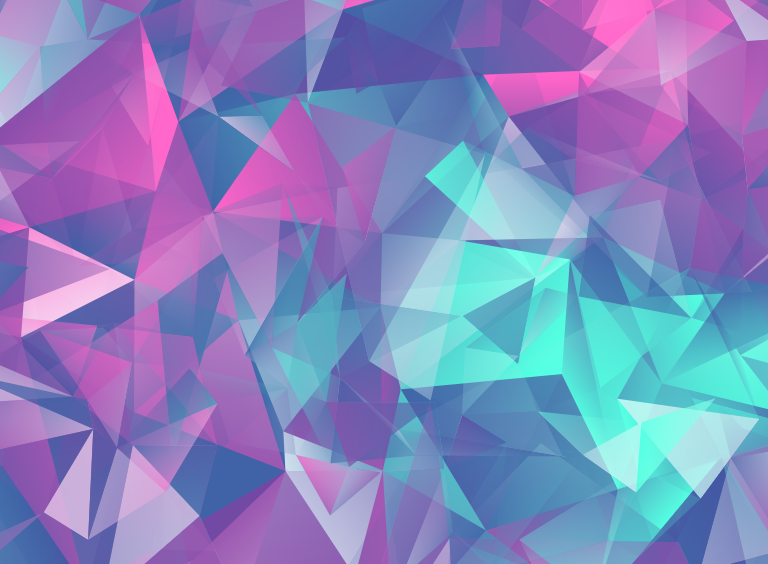
Write a WebGL 1 fragment shader that draws this background.

```glsl
precision highp float;
uniform vec2 u_resolution;

vec3 hash(vec3 p) {
  p = fract(p * vec3(0.1031, 0.1030, 0.0973));
  p += dot(p, p.yxz + 33.33);
  return fract((p.xxy + p.yxx) * p.zyx);
}

float cross2(vec2 a, vec2 b) { return a.x * b.y - a.y * b.x; }

float slope(vec2 cell, vec2 f, vec2 corner) {
  return dot(hash(vec3(cell + corner, 7.0)).xy * 2.0 - 1.0, f - corner);
}

float gradientNoise(vec2 p) {
  vec2 i = floor(p), f = fract(p);
  vec2 u = f * f * f * (f * (f * 6.0 - 15.0) + 10.0);
  return mix(mix(slope(i, f, vec2(0, 0)), slope(i, f, vec2(1, 0)), u.x),
             mix(slope(i, f, vec2(0, 1)), slope(i, f, vec2(1, 1)), u.x), u.y);
}

float blob(vec2 p, vec2 center, float radius) {
  vec2 d = (p - center) / radius;
  return exp(-dot(d, d));
}

// Broad colour zones: negative is aqua, positive is pink
float warmth(vec2 p) {
  float w = 0.07 + 0.5 * gradientNoise(p * 3.5);
  w += 0.75 * blob(p, vec2(1.1, 0.92), 0.3) + 0.6 * blob(p, vec2(0.19, 0.68), 0.2);
  w += 0.3 * blob(p, vec2(0.12, 0.36), 0.2) + 0.5 * blob(p, vec2(1.34, 0.06), 0.15);
  w -= 1.05 * blob(p, vec2(1.1, 0.28), 0.23) + 0.65 * blob(p, vec2(0.9, 0.5), 0.16);
  w -= 0.25 * blob(p, vec2(0.65, 0.22), 0.25) + 0.4 * blob(p, vec2(0.8, 0.73), 0.14);
  return w - 0.45 * blob(p, vec2(0.03, 0.9), 0.16);
}

vec3 tint(float w, float shade) {
  vec3 c = mix(vec3(0.36, 0.98, 0.88), vec3(0.36, 0.67, 0.76), smoothstep(-0.62, -0.36, w));
  c = mix(c, vec3(0.29, 0.42, 0.67), smoothstep(-0.34, -0.1, w));
  c = mix(c, vec3(0.60, 0.37, 0.70), smoothstep(0.02, 0.24, w));
  c = mix(c, vec3(0.97, 0.42, 0.79), smoothstep(0.38, 0.66, w));
  c = mix(c, vec3(0.33, 0.28, 0.62), 0.55 * smoothstep(0.35, 0.1, shade));
  return mix(c, vec3(0.9, 0.89, 0.95), 0.8 * smoothstep(0.58, 0.9, shade));
}

// Barycentric weights in xyz, antialiased coverage in w
vec4 facet(vec2 p, vec2 a, vec2 b, vec2 c, float pixel) {
  float area = cross2(b - a, c - a);
  if (abs(area) < 0.0001) return vec4(0.0);
  vec3 w = vec3(cross2(b - p, c - p), cross2(c - p, a - p), cross2(a - p, b - p)) / area;
  vec3 d = w * abs(area) / vec3(length(c - b), length(a - c), length(b - a));
  float edge = min(d.x, min(d.y, d.z));
  return vec4(clamp(w, 0.0, 1.0), clamp(0.5 + edge / pixel, 0.0, 1.0));
}

vec2 vertex(vec2 cell, float seed) {
  return cell + 0.5 + 0.94 * (hash(vec3(cell, seed)).xy - 0.5);
}

// Jittered triangle mesh: colour in rgb, gradient opacity in a
vec4 mesh(vec2 uv, float scale, float angle, float seed) {
  mat2 turn = mat2(cos(angle), sin(angle), -sin(angle), cos(angle));
  vec2 p = turn * uv * scale;
  vec4 sum = vec4(0.0);
  float total = 0.0;
  for (int j = -1; j <= 0; j++) {
    for (int i = -1; i <= 0; i++) {
      vec2 cell = floor(p) + vec2(i, j);
      float flip = step(0.5, hash(vec3(cell, seed + 3.0)).z);
      vec2 a = vertex(cell + vec2(flip, 0.0), seed);
      vec2 c = vertex(cell + vec2(1.0 - flip, 1.0), seed);
      for (int k = 0; k < 2; k++) {
        float side = float(k);
        vec2 b = vertex(cell + vec2(abs(1.0 - flip - side), side), seed);
        vec4 f = facet(p, a, b, c, scale / u_resolution.y);
        if (f.w > 0.0) {
          vec3 h = hash(vec3(cell, seed + 11.0 + 5.0 * side));
          vec3 g = hash(vec3(cell, seed + 29.0 + 5.0 * side));
          vec3 heat = vec3(warmth(a / scale * turn), warmth(b / scale * turn),
                           warmth(c / scale * turn));
          heat = mix(heat, vec3(dot(heat, vec3(0.3333))), 0.6) + 0.85 * (h.x - 0.5);
          heat += 0.25 * (g - 0.5);
          vec3 shade = mix(g.yzx, vec3(h.y), 0.65);
          vec3 color = f.x * tint(heat.x, shade.x) + f.y * tint(heat.y, shade.y)
                     + f.z * tint(heat.z, shade.z);
          float opacity = smoothstep(0.4, 0.8, h.z) * dot(f.xyz, smoothstep(0.1, 0.7, g.zxy));
          sum += f.w * vec4(color, opacity);
          total += f.w;
        }
      }
    }
  }
  return sum / max(total, 0.001);
}

void main() {
  vec2 uv = gl_FragCoord.xy / u_resolution.y;
  vec3 color = mesh(uv, 5.0, 0.5, 1.0).rgb;
  // Translucent facets of varied size over the opaque base
  for (int n = 0; n < 3; n++) {
    float layer = float(n);
    vec4 glass = mesh(uv, 3.6 + 2.4 * layer, 1.1 + 0.9 * layer, 60.0 + 47.0 * layer);
    color = mix(color, glass.rgb, 0.8 * glass.a);
  }
  // Restore the contrast lost in blending
  color = mix(vec3(0.57, 0.55, 0.75), color, 1.15);
  gl_FragColor = vec4(clamp(color, 0.0, 1.0), 1.0);
}
```
